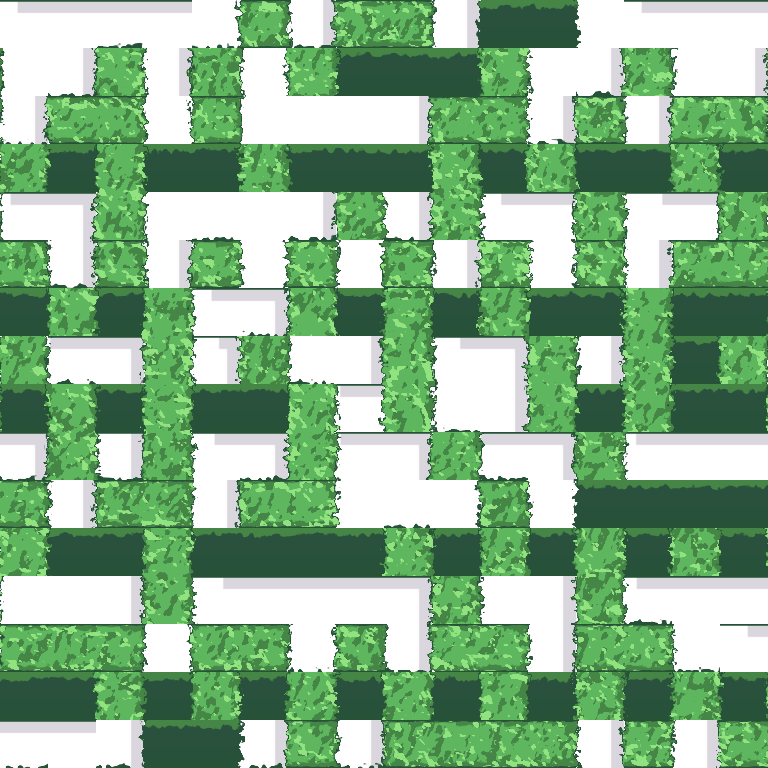
Write a Shadertoy shader that draws this pattern.

```glsl
// Hedge maze seen from above: leafy hedge tops, dark hedge fronts and white paths with shadows.
// Each grid row is split into runs by hashed divider cells; every run gets one kind of tile.
// Noise bends the tile sides into ragged leaves and spreads the leaf blotches.

#define GRID 16.0         // cells along the canvas height
#define SEED 37.0         // changes the layout
#define HEDGE_ROWS 0.3    // share of rows with long hedges
#define FRONT_ROWS 0.36   // share of rows with dark fronts
#define RAGGED 0.15       // size of the leafy sides, in cells
#define OUTLINE 0.035     // outline width, in cells
#define SHADOW 0.27       // shadow width, in cells
#define BLOTCH 0.61       // noise level where dark leaves start
#define GLINT 0.62        // noise level where light leaves start

const int PATH = 0, FRONT = 1, HEDGE = 2;
const vec3 WHITE = vec3(1.0), GREY = vec3(0.85, 0.84, 0.865);
const vec3 LEAF = vec3(0.37, 0.715, 0.37), LEAF_DARK = vec3(0.27, 0.52, 0.27);
const vec3 LEAF_LIGHT = vec3(0.57, 0.89, 0.50), DEEP = vec3(0.15, 0.32, 0.22);

float hash(vec2 p) {
    vec3 q = fract(vec3(p.xyx + SEED) * 0.1031);
    q += dot(q, q.yzx + 33.33);
    return fract((q.x + q.y) * q.z);
}

float noise(vec2 p) {
    vec2 i = floor(p), f = fract(p);
    f = f * f * (3.0 - 2.0 * f);
    return mix(mix(hash(i), hash(i + vec2(1, 0)), f.x),
               mix(hash(i + vec2(0, 1)), hash(i + vec2(1, 1)), f.x), f.y);
}

float leaves(vec2 p) {
    return 0.7 * noise(p) + 0.3 * noise(p * 2.3 + 17.0);
}

// Golden ratio steps spread the row types evenly; fronts tend to follow hedges.
float rowPhase(float y) { return fract((GRID - 1.0 - y) * 0.618); }
bool hedgeRow(float y) { return rowPhase(y) < HEDGE_ROWS; }

// A divider is a local maximum of the hash along its row.
bool divider(vec2 c) {
    float h = hash(c);
    return h > hash(c - vec2(1, 0)) && h > hash(c + vec2(1, 0));
}

vec2 runStart(vec2 c) {
    for (int i = 0; i < 7; i++) {
        if (divider(c)) break;
        c.x -= 1.0;
    }
    return c;
}

int kind(vec2 c) {
    bool longHedges = hedgeRow(c.y);
    if (divider(c)) return longHedges ? PATH : HEDGE;
    float pick = hash(runStart(c) + 71.0);
    if (longHedges) return pick < 0.85 ? HEDGE : pick < 0.93 ? PATH : FRONT;
    float frontChance = rowPhase(c.y) > 1.0 - FRONT_ROWS ? 0.8 : 0.04;
    return pick < frontChance ? FRONT : PATH;
}

// White ground with an angled shadow, the hedge line above and leaf tips below.
vec3 pathColor(vec2 p, vec2 c, float px) {
    vec2 uv = p - c, start = runStart(c);
    vec3 col = WHITE;
    if (kind(c + vec2(1, 0)) != PATH && hash(c + 131.0) < 0.75)
        col = mix(col, GREY, smoothstep(-px, px, uv.x - 1.0 + SHADOW) );
    if (!divider(c) && hash(start + 211.0) < 0.5) {
        float begin = start.x + 1.0 + 0.8 * hash(start + 307.0);
        float strip = smoothstep(-px, px, p.x - begin) * smoothstep(-px, px, uv.y - 1.0 + SHADOW);
        col = mix(col, GREY, strip);
        col = mix(col, DEEP, smoothstep(-0.5 * px, 0.5 * px, uv.y - 1.0 + OUTLINE));
    }
    if (kind(c - vec2(0, 1)) == HEDGE && hash(start + 401.0) < 0.7) {
        float tips = 0.16 * (noise(p * vec2(12.0, 9.0)) - 0.3);
        col = mix(col, DEEP, smoothstep(-0.5 * px, 0.5 * px, tips - uv.y));
    }
    return col;
}

// Shaded hedge side under a fringe of leaves.
vec3 frontColor(vec2 p, float v, float side, float px) {
    vec3 col = mix(DEEP, vec3(0.17, 0.315, 0.25), v);
    float fringe = v - 0.93 + 0.2 * leaves(p * vec2(9.0, 7.0));
    col = mix(col, LEAF_DARK, smoothstep(-px, px, fringe - 0.02));
    return mix(DEEP, col, smoothstep(-px, px, side - OUTLINE));
}

// Leafy top: blotches, glints near the sides, a dark rim and an outline.
vec3 hedgeColor(vec2 p, vec2 c, float side, float rim, float px) {
    float v = p.y - c.y, grain = leaves(p * 10.0 + 5.0), depth = side;
    if (hedgeRow(c.y)) {
        if (v < 0.5) rim = side < v ? rim : 0.13;
        depth = min(side, min(v, 1.0 - v) + 0.03 * (grain - 0.4));
    }
    float blotch = leaves(vec2(p.x * 9.0 - p.y * 3.0, p.y * 6.5));
    float glint = leaves(vec2(p.x * 8.0 + p.y * 3.0, p.y * 9.0) + 53.0);
    float glintLevel = mix(GLINT, 0.76, smoothstep(0.1, 0.4, depth));
    vec3 col = mix(LEAF, LEAF_DARK, smoothstep(-px, px, blotch - BLOTCH));
    col = mix(col, LEAF_DARK, smoothstep(-px, px, rim * (0.4 + 1.2 * grain) - depth));
    col = mix(col, LEAF_LIGHT, smoothstep(-px, px, glint - glintLevel));
    return mix(DEEP, col, smoothstep(-0.5 * px, 0.5 * px, depth - OUTLINE));
}

void mainImage(out vec4 fragColor, in vec2 fragCoord) {
    float px = GRID / iResolution.y;
    vec2 p = fragCoord * px, c = floor(p), uv = p - c;

    // The higher of two neighbouring kinds overlaps the lower one.
    bool rightHalf = uv.x > 0.5;
    int own = kind(c), next = kind(c + vec2(rightHalf ? 1 : -1, 0));
    int low = min(own, next), high = max(own, next);
    float gap = min(uv.x, 1.0 - uv.x), side = 1.0;
    float bend = RAGGED * (noise(p * 11.0) + 0.6 * noise(p * 25.0) - 0.55);
    if (own != next) side = (own == high ? gap : -gap) + bend;
    float rim = rightHalf == (own == high) ? 0.13 : 0.06;

    vec3 col = low == PATH ? pathColor(p, c, px) : frontColor(p, uv.y, 1.0, px);
    vec3 top = high == HEDGE ? hedgeColor(p, c, side, rim, px) : frontColor(p, uv.y, side, px);
    if (high != PATH) col = mix(col, top, smoothstep(-0.5 * px, 0.5 * px, side));
    fragColor = vec4(col, 1.0);
}
```
